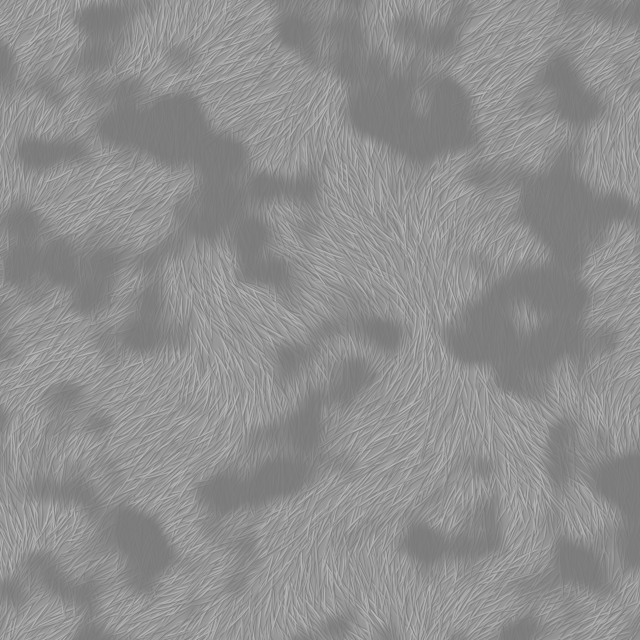
Give the GLSL for this texture, as a Shadertoy shader.

```glsl
// Grey short fur: fine combed strands over soft, darker flattened patches.

const float CELL = 0.030;          // spacing of strand clusters
const int STRANDS_PER_CELL = 9;
const float HALF_LENGTH = 0.029;
const float STRAND_WIDTH = 0.0011;

const float PATCH_GREY = 0.489;
const float FUR_GREY = 0.594;
const float SHADOW_TONE = -0.125;
const float MAX_HIGHLIGHT = 0.125;

// Integer hash giving three values from 0 to 1.
vec3 hash3(ivec2 cell, int seed) {
    uvec3 v = uvec3(cell.x + 1024, cell.y + 1024, seed);
    v = v * 1664525u + 1013904223u;
    v.x += v.y * v.z; v.y += v.z * v.x; v.z += v.x * v.y;
    v ^= v >> 16u;
    v.x += v.y * v.z; v.y += v.z * v.x; v.z += v.x * v.y;
    return vec3(v >> 8u) / 16777216.0;
}

float cornerSlope(ivec2 corner, vec2 offset, int seed) {
    float angle = 6.28318 * hash3(corner, seed).x;
    return dot(vec2(cos(angle), sin(angle)), offset);
}

float gradientNoise(vec2 p, int seed) {
    ivec2 i = ivec2(floor(p));
    vec2 f = fract(p);
    vec2 u = f * f * f * (f * (f * 6.0 - 15.0) + 10.0);
    float low = mix(cornerSlope(i, f, seed),
                    cornerSlope(i + ivec2(1, 0), f - vec2(1, 0), seed), u.x);
    float high = mix(cornerSlope(i + ivec2(0, 1), f - vec2(0, 1), seed),
                     cornerSlope(i + ivec2(1, 1), f - vec2(1, 1), seed), u.x);
    return mix(low, high, u.y);
}

// 0 in the dark flattened patches, 1 in the raised fur.
float furAmount(vec2 p) {
    float n = gradientNoise(p * 4.3, 11)
            + 0.85 * gradientNoise(p * 9.5, 12)
            + 0.50 * gradientNoise(p * 19.0, 13);
    return smoothstep(-0.46, 0.14, n);
}

// Lean of the fur from vertical, upright inside the patches.
float furLean(vec2 p) {
    float lean = clamp(0.40 + 3.0 * gradientNoise(p * 2.9, 21), -0.85, 0.95);
    return lean * smoothstep(0.0, 0.5, furAmount(p));
}

float ridge(float distance, float width) {
    float d = distance / width;
    return exp(-d * d);
}

// Lays one curved strand and its side shadow over the shade so far.
float layStrand(float shade, vec2 offset, float lean, float bend, float tone, float width) {
    vec2 along = vec2(sin(lean), cos(lean));
    float t = dot(offset, along) / HALF_LENGTH;
    float side = dot(offset, vec2(along.y, -along.x)) + bend * t * t;
    float taper = 1.0 - smoothstep(0.6, 1.0, abs(t));
    float shadow = ridge(side - 1.7 * width, width) * taper;
    float core = ridge(side, width) * taper;
    shade = mix(shade, SHADOW_TONE, 0.55 * shadow);
    return mix(shade, tone, 0.95 * core);
}

// Signed shading of all strands that can reach this point.
float strands(vec2 p, float width) {
    ivec2 home = ivec2(floor(p / CELL));
    float shade = 0.0;
    for (int y = -1; y <= 1; y++)
    for (int x = -1; x <= 1; x++) {
        ivec2 cell = home + ivec2(x, y);
        float lean = furLean((vec2(cell) + 0.5) * CELL);
        for (int k = 0; k < STRANDS_PER_CELL; k++) {
            vec3 place = hash3(cell, 100 + k);
            vec3 look = hash3(cell, 200 + k);
            vec2 root = (vec2(cell) + place.xy) * CELL;
            float strandLean = lean + 0.75 * (look.x - 0.5);
            float bend = 0.006 * (look.y - 0.5);
            float tone = MAX_HIGHLIGHT * look.z;
            shade = layStrand(shade, p - root, strandLean, bend, tone, width);
        }
    }
    return shade;
}

void mainImage(out vec4 fragColor, in vec2 fragCoord) {
    vec2 p = fragCoord / iResolution.y;
    float width = max(STRAND_WIDTH, 0.5 / iResolution.y);

    float fur = furAmount(p);
    float grey = mix(PATCH_GREY, FUR_GREY, fur);
    grey += strands(p, width) * mix(0.12, 1.0, fur);
    fragColor = vec4(vec3(grey), 1.0);
}
```
